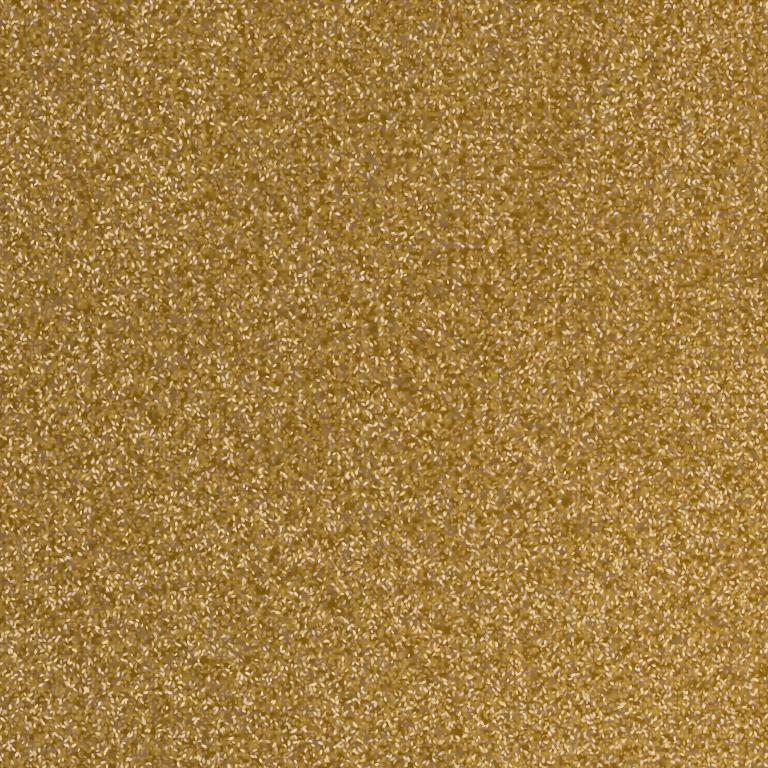
A three.js fragment shader for this texture:

```glsl
varying vec2 vUv;

const vec3 DEEP_GOLD = vec3(0.49, 0.34, 0.06);
const vec3 MID_GOLD = vec3(0.66, 0.51, 0.21);
const vec3 MAUVE_SHADE = vec3(0.56, 0.43, 0.28);
const vec3 BRIGHT_GOLD = vec3(0.78, 0.61, 0.29);
const vec3 DUSTY_ROSE = vec3(0.71, 0.57, 0.42);
const vec3 CREAM = vec3(0.94, 0.82, 0.60);
const vec3 PALE_PINK = vec3(0.93, 0.83, 0.77);

float hash(vec2 p) {
  return fract(sin(dot(p, vec2(127.1, 311.7))) * 43758.5453);
}

float valueNoise(vec2 p) {
  vec2 cell = floor(p);
  vec2 f = fract(p);
  f = f * f * (3.0 - 2.0 * f);
  float low = mix(hash(cell), hash(cell + vec2(1.0, 0.0)), f.x);
  float high = mix(hash(cell + vec2(0.0, 1.0)), hash(cell + 1.0), f.x);
  return mix(low, high, f.y);
}

// Soft coverage of a rotated ellipse
float flakeMask(vec2 offset, float angle, vec2 radii, float softness) {
  float c = cos(angle);
  float s = sin(angle);
  vec2 local = vec2(c * offset.x + s * offset.y, c * offset.y - s * offset.x);
  return 1.0 - smoothstep(1.0 - softness, 1.0 + softness, length(local / radii));
}

// Lays one jittered flake per cell over the colour beneath
vec3 scatterFlakes(vec3 under, vec2 uv, float cells, float density,
                   vec2 radii, vec3 warm, vec3 cool, float seed) {
  vec2 p = uv * cells;
  vec2 home = floor(p);
  vec3 color = under;
  for (int y = -1; y <= 1; y++) {
    for (int x = -1; x <= 1; x++) {
      vec2 cell = home + vec2(float(x), float(y));
      vec2 key = cell + seed;
      vec2 jitter = vec2(hash(key + 3.1), hash(key + 7.7));
      vec2 center = cell + 0.1 + 0.8 * jitter;
      float angle = 1.57 + (hash(key + 11.3) - 0.5) * 2.6;
      float size = mix(0.7, 1.15, hash(key + 17.9));
      float present = smoothstep(-0.03, 0.03, density - hash(key));
      float strength = mix(0.6, 1.0, hash(key + 23.5));
      vec3 tint = mix(warm, cool, hash(key + 31.7));
      float mask = flakeMask(p - center, angle, radii * size, 0.45);
      color = mix(color, tint, mask * present * strength);
    }
  }
  return color;
}

// Fine mottled ground between the flakes
vec3 goldGround(vec2 uv) {
  float grain = valueNoise(uv * 215.0);
  float shade = valueNoise(uv * 170.0 + 41.0);
  vec3 color = mix(DEEP_GOLD, MID_GOLD, smoothstep(0.1, 0.9, grain));
  return mix(color, MAUVE_SHADE, 0.75 * smoothstep(0.45, 0.85, shade));
}

// Uneven clustering, denser towards the left edge and lower corners
float sparkleDensity(vec2 uv) {
  float clusters = valueNoise(uv * 26.0 + 9.0) - 0.5;
  float drifts = valueNoise(uv * 7.0 + 5.0) - 0.5;
  float leftEdge = 1.0 - smoothstep(0.0, 0.12, uv.x);
  float lowEdge = 1.0 - smoothstep(0.0, 0.4, uv.y);
  float rightSide = smoothstep(0.5, 1.0, uv.x);
  return 0.29 + 0.22 * clusters + 0.14 * drifts
    + 0.07 * leftEdge + 0.07 * lowEdge + 0.06 * rightSide;
}

// Broad light falling on the right and lower right
float sheetLight(vec2 uv) {
  float corner = 1.0 - smoothstep(0.0, 0.7, distance(uv, vec2(0.9, 0.15)));
  return 0.95 + 0.07 * uv.x + 0.05 * corner;
}

void main() {
  float density = sparkleDensity(vUv);
  vec3 color = goldGround(vUv);
  color = scatterFlakes(color, vUv, 185.0, 0.42 + 0.5 * density,
                        vec2(0.50, 0.32), BRIGHT_GOLD, DUSTY_ROSE, 13.0);
  color *= sheetLight(vUv);
  color = scatterFlakes(color, vUv, 160.0, density,
                        vec2(0.52, 0.28), CREAM, PALE_PINK, 57.0);
  gl_FragColor = vec4(color, 1.0);
}
```
